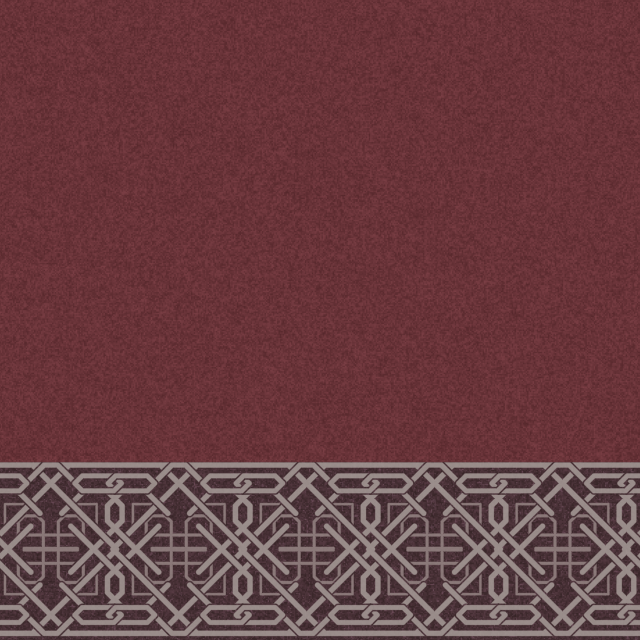
A Shadertoy shader for this texture:

```glsl
// Speckled burgundy cloth above a woven border of pale interlaced knots.

const float GRID = 768.0;            // design units per canvas height
const float TILE = 153.5;            // width of one knot
const vec2 KNOT_CENTER = vec2(368.0, 109.0);
const float BORDER_TOP = 213.5;
const float CHAIN_HEIGHT = 79.0;

const vec3 BURGUNDY = vec3(0.41, 0.20, 0.22);
const vec3 PLUM = vec3(0.275, 0.185, 0.205);
const vec3 SILVER = vec3(0.60, 0.55, 0.54);
const vec3 THIN_SILVER = vec3(0.54, 0.47, 0.47);

float hash(vec2 p) {
    vec3 q = fract(p.xyx * 0.1031);
    q += dot(q, q.yzx + 33.33);
    return fract((q.x + q.y) * q.z);
}

float valueNoise(vec2 p) {
    vec2 i = floor(p), f = fract(p);
    f = f * f * (3.0 - 2.0 * f);
    float low = mix(hash(i), hash(i + vec2(1, 0)), f.x);
    float high = mix(hash(i + vec2(0, 1)), hash(i + vec2(1, 1)), f.x);
    return mix(low, high, f.y);
}

// Fine speckle with faint larger clouds, centred on zero.
float grain(vec2 p) {
    return 0.62 * valueNoise(p * 0.6) + 0.28 * valueNoise(p * 0.27 + 71.0)
         + 0.1 * valueNoise(p * 0.07 + 19.0) - 0.5;
}

float segment(vec2 p, vec2 a, vec2 b) {
    vec2 ab = b - a;
    return length(p - a - ab * clamp(dot(p - a, ab) / dot(ab, ab), 0.0, 1.0));
}

// Edge rail that dives into a long diagonal.
float railStrand(vec2 q) {
    float d = segment(q, vec2(TILE, 101), vec2(22, 101));
    d = min(d, segment(q, vec2(22, 101), vec2(0, 79)));
    return min(d, segment(q, vec2(0, 79), vec2(79, 0)));
}

// Short cap at the rail gap, running down to the chain.
float capStrand(vec2 q) {
    float d = segment(q, vec2(0, 101), vec2(8, 101));
    return min(d, segment(q, vec2(8, 101), vec2(37, 72)));
}

// Long horizontal hexagonal link.
float chainLink(vec2 q) {
    vec2 c = abs(q - vec2(56.75, CHAIN_HEIGHT));
    float d = segment(c, vec2(0, 9), vec2(19, 9));
    return min(d, segment(c, vec2(19, 9), vec2(28, 0)));
}

// Diagonal from the chain towards the heart of the knot.
float counterStrand(vec2 q) {
    return segment(q, vec2(40, 70), vec2(13, 43));
}

// Upright link at the tile edge, opening into crossing diagonals.
float uprightStrand(vec2 q) {
    float d = segment(q, vec2(86, 70), vec2(68, 52));
    d = min(d, segment(q, vec2(68, 52), vec2(68, 34)));
    d = min(d, segment(q, vec2(68, 34), vec2(102, 0)));
    return min(d, segment(q, vec2(51.5, 0), vec2(24, 27.5)));
}

// Thin corner frame.
float frameLine(vec2 q) {
    float d = segment(q, vec2(28, 54), vec2(55, 54));
    return min(d, segment(q, vec2(55, 54), vec2(55, 28)));
}

// Central cross with four chamfered loops.
float crossLoops(vec2 q) {
    float d = segment(q, vec2(9, 0), vec2(9, 33));
    d = min(d, segment(q, vec2(9, 33), vec2(16, 40)));
    d = min(d, segment(q, vec2(16, 40), vec2(32, 40)));
    d = min(d, segment(q, vec2(32, 40), vec2(39, 33)));
    d = min(d, segment(q, vec2(39, 33), vec2(39, 17)));
    d = min(d, segment(q, vec2(39, 17), vec2(0, 17)));
    return min(d, segment(q, vec2(0, 1), vec2(32, 1)));
}

// Lays a ribbon over the cloth, with a dark gap along both sides.
vec3 layRibbon(vec3 base, vec3 ground, vec3 ink, float d, float halfWidth, float aa) {
    base = mix(base, ground, 1.0 - smoothstep(-aa, aa, d - halfWidth - 1.7));
    return mix(base, ink, 1.0 - smoothstep(-aa, aa, d - halfWidth));
}

vec3 knotBorder(vec2 p, vec3 ground, float aa) {
    vec2 local = p - KNOT_CENTER;
    local.x = mod(local.x + 0.5 * TILE, TILE) - 0.5 * TILE;
    vec2 q = abs(local);
    vec2 m = vec2(TILE - q.x, q.y);  // neighbouring tile
    float rail = min(railStrand(q), railStrand(m));
    float upright = min(uprightStrand(q), uprightStrand(m));
    bool railOnTop = local.x * local.y > 0.0;
    bool ownLinkOnTop = railOnTop != (q.y > CHAIN_HEIGHT);

    vec3 color = layRibbon(ground, ground, THIN_SILVER, frameLine(q), 1.5, aa);
    color = layRibbon(color, ground, THIN_SILVER, crossLoops(q), 1.9, aa);
    color = layRibbon(color, ground, SILVER, railOnTop ? upright : rail, 3.3, aa);
    color = layRibbon(color, ground, SILVER, counterStrand(q), 3.2, aa);
    color = layRibbon(color, ground, SILVER, railOnTop ? rail : upright, 3.3, aa);
    color = layRibbon(color, ground, SILVER, capStrand(q), 3.2, aa);
    color = layRibbon(color, ground, SILVER, chainLink(ownLinkOnTop ? m : q), 3.0, aa);
    return layRibbon(color, ground, SILVER, chainLink(ownLinkOnTop ? q : m), 3.0, aa);
}

void mainImage(out vec4 fragColor, in vec2 fragCoord) {
    vec2 p = fragCoord / iResolution.y * GRID;
    float aa = 0.8 * GRID / iResolution.y;
    float speckle = grain(p);
    float fleck = smoothstep(0.7, 1.0, valueNoise(p * 0.45 + 137.0));
    vec3 cloth = BURGUNDY + speckle * vec3(0.16, 0.10, 0.11);
    vec3 ground = PLUM + speckle * vec3(0.13, 0.08, 0.11) + fleck * vec3(0.09, 0.07, 0.09);
    vec3 border = knotBorder(p, ground, aa) + 0.03 * speckle;
    vec3 color = mix(border, cloth, smoothstep(-aa, aa, p.y - BORDER_TOP));
    fragColor = vec4(color, 1.0);
}
```
